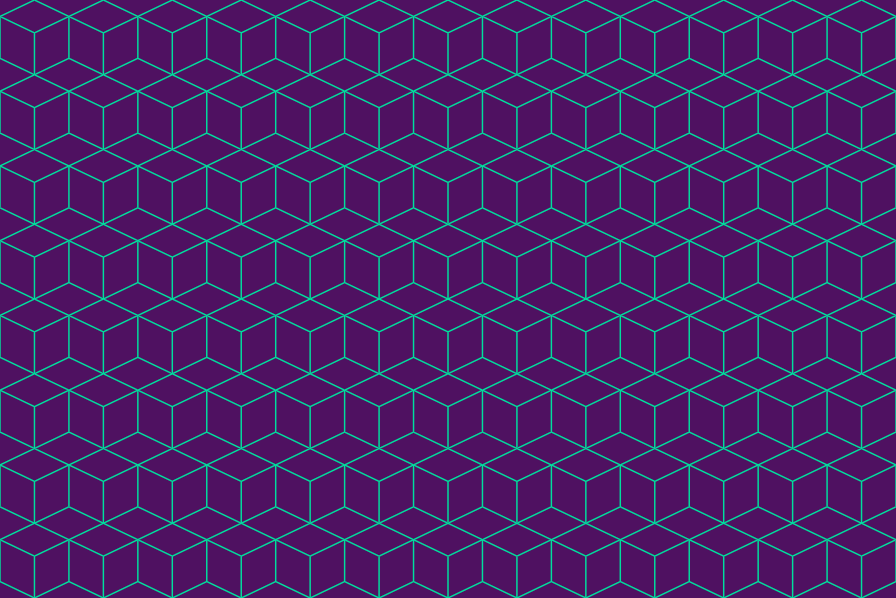
Reproduce this pattern procedurally as a WebGL 2 fragment shader.

```glsl
#version 300 es
precision highp float;
// Thin green outlines of stacked isometric cubes on purple, 13 across and 8 down.

uniform vec2 u_resolution;
out vec4 fragColor;

// Share of a pixel covered by a line of the given half width at distance d
float lineCoverage(float d, float halfWidth, float pixel) {
    float nearEdge = max(d - halfWidth, -0.5 * pixel);
    float farEdge = min(d + halfWidth, 0.5 * pixel);
    return clamp((farEdge - nearEdge) / pixel, 0.0, 1.0);
}

// Vertical distance to a level, wrapped over one row
float wrappedDistance(float y, float level) {
    return abs(fract(y - level + 0.5) - 0.5);
}

// Distance to an upright edge between two levels; size is the half cell
float uprightDistance(float across, float y, float top, float bottom, vec2 size) {
    float beyond = max(max(top - y, y - bottom), 0.0);
    return length(vec2(across, beyond) * size);
}

void main() {
    vec2 uv = gl_FragCoord.xy / u_resolution;
    float pixel = 1.0 / u_resolution.y;

    // Cell size in canvas heights: half the width, full height
    vec2 cell = vec2(0.5 * u_resolution.x / u_resolution.y / 13.0, 1.0 / 8.0);

    // Mirrored column position (0 centre, 1 side) and row position from the top
    float side = abs(2.0 * fract(uv.x * 13.0) - 1.0);
    float y = fract((1.0 - uv.y) * 8.0);

    // Slanted edges: both halves of the top face, then the lower rim
    float rise = 0.22;
    float slant = wrappedDistance(y, rise * side);
    slant = min(slant, wrappedDistance(y, rise * (2.0 - side)));
    slant = min(slant, wrappedDistance(y, 1.0 - rise * side));
    float d = slant * cell.y * cell.x / length(vec2(cell.x, rise * cell.y));

    // Upright edges: front corner and the two shared sides
    d = min(d, uprightDistance(side, y, 2.0 * rise, 1.0, cell));
    d = min(d, uprightDistance(1.0 - side, y, rise, 1.0 - rise, cell));

    vec3 purple = vec3(0.31, 0.065, 0.38);
    vec3 green = vec3(0.0, 0.87, 0.615);
    fragColor = vec4(mix(purple, green, lineCoverage(d, 0.00123, pixel)), 1.0);
}
```
